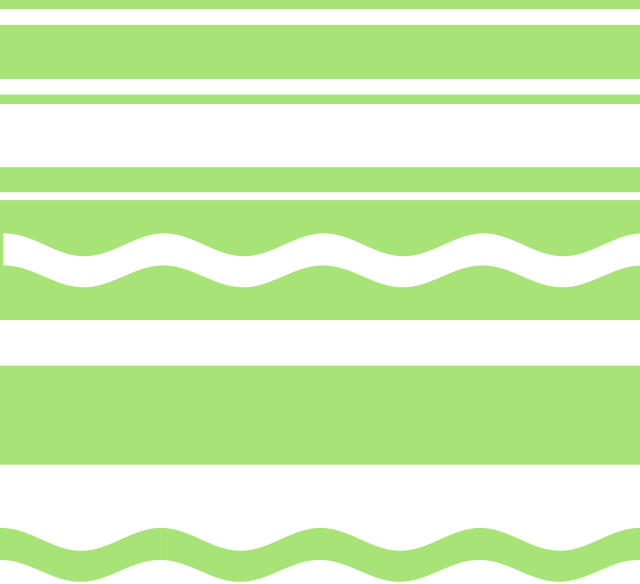
Reproduce this pattern procedurally as a Shadertoy shader.

```glsl
// Flat green stripes of varied thickness on white, with two wavy ribbons:
// a white one cut into a stripe and a green one along the bottom edge.
// Stripes are smoothed intervals; ribbons lie between two cosine curves.

#define ASPECT 1.094
#define WAVE_PERIOD 0.2728
#define WAVE_CREST 0.0078
#define UPPER_MID 0.5808
#define LOWER_MID 0.5268
#define UPPER_AMP 0.0195
#define LOWER_AMP 0.0187
#define RIBBON_SHIFT vec2(-0.0057, -0.5043)
#define CUT_START 0.0057
#define SEAM_OPACITY 0.12

const vec3 GREEN = vec3(0.66, 0.89, 0.47);
const vec3 WHITE = vec3(1.0);
const float TAU = 6.28319;

// Coverage of a pixel for a signed distance that is positive inside
float cover(float inside, float pixel) {
    return clamp(inside / pixel + 0.5, 0.0, 1.0);
}

float stripe(float y, vec2 span, float pixel) {
    return cover(min(y - span.x, span.y - y), pixel);
}

// Approximate distance above a cosine curve, corrected for its slope
float aboveWave(vec2 p, float mid, float amp) {
    float k = TAU / WAVE_PERIOD;
    float phase = k * (p.x - WAVE_CREST);
    float slope = amp * k * sin(phase);
    return (p.y - mid - amp * cos(phase)) / sqrt(1.0 + slope * slope);
}

float ribbon(vec2 p, float pixel) {
    float belowTop = -aboveWave(p, UPPER_MID, UPPER_AMP);
    float aboveBottom = aboveWave(p + vec2(0.0014, 0.0), LOWER_MID, LOWER_AMP);
    return cover(min(belowTop, aboveBottom), pixel);
}

void mainImage(out vec4 fragColor, in vec2 fragCoord) {
    vec2 p = fragCoord / iResolution.xy * vec2(ASPECT, 1.0);
    float pixel = 1.0 / iResolution.y;

    // Horizontal stripes as (bottom, top) heights
    vec2 spans[6] = vec2[6](
        vec2(0.9843, 1.1), vec2(0.8647, 0.9573), vec2(0.8219, 0.8383),
        vec2(0.6709, 0.7137), vec2(0.4521, 0.6574), vec2(0.2043, 0.3738));
    float green = 0.0;
    for (int i = 0; i < 6; i++) {
        green = max(green, stripe(p.y, spans[i], pixel));
    }

    // White ribbon, cut square at its left end
    green *= 1.0 - ribbon(p, pixel) * cover(p.x - CUT_START, pixel);

    // Green ribbon with a faint seam at its second crest
    vec2 q = p - RIBBON_SHIFT;
    float seam = cover(0.0007 - abs(q.x - WAVE_CREST - WAVE_PERIOD), pixel);
    green = max(green, ribbon(q, pixel) * (1.0 - SEAM_OPACITY * seam));

    fragColor = vec4(mix(WHITE, GREEN, green), 1.0);
}
```
